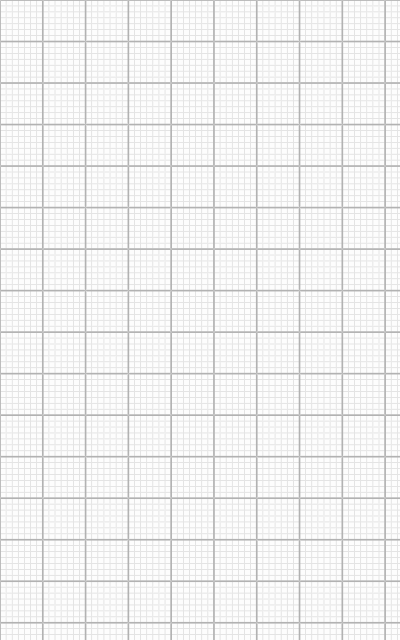
Write a WebGL 1 fragment shader that draws this pattern.

```glsl
precision highp float;
// Graph paper: pale fine ruling, seven divisions to each cell of a heavy grey grid.

uniform vec2 u_resolution;

// Lengths are fractions of the canvas height.
const vec2 CELL_SIZE = vec2(0.06686, 0.06487);
const float DIVISIONS = 7.0;
const float MAJOR_WIDTH = 0.0026;
const float MINOR_WIDTH = 0.0011;

const vec3 PAPER = vec3(0.992);
const vec3 MINOR_INK = vec3(0.855);
const vec3 MAJOR_INK = vec3(0.70);
const vec3 CROSSING_INK = vec3(0.76);

// Signed offset from the nearest multiple of the pitch, on each axis.
vec2 offsetToLine(vec2 position, vec2 pitch) {
  return (fract(position / pitch + 0.5) - 0.5) * pitch;
}

// Share of a pixel-wide box covered by the nearest line, on each axis.
vec2 lineCoverage(vec2 position, vec2 pitch, float width, float pixel) {
  vec2 offset = abs(offsetToLine(position, pitch));
  vec2 nearEdge = max(offset - 0.5 * pixel, vec2(-0.5 * width));
  vec2 farEdge = min(offset + 0.5 * pixel, vec2(0.5 * width));
  return clamp((farEdge - nearEdge) / pixel, 0.0, 1.0);
}

void main() {
  float pixel = 1.0 / u_resolution.y;
  vec2 position = gl_FragCoord.xy * pixel;
  position.y = 1.0 - position.y; // the ruling starts at the top left corner

  vec2 minor = lineCoverage(position, CELL_SIZE / DIVISIONS, MINOR_WIDTH, pixel);
  vec2 major = lineCoverage(position, CELL_SIZE, MAJOR_WIDTH, pixel);

  // Fine ruling below, heavy grid above, slightly lighter where it crosses.
  vec3 color = mix(PAPER, MINOR_INK, max(minor.x, minor.y));
  vec3 gridInk = mix(MAJOR_INK, CROSSING_INK, major.x * major.y);
  color = mix(color, gridInk, max(major.x, major.y));

  gl_FragColor = vec4(color, 1.0);
}
```
